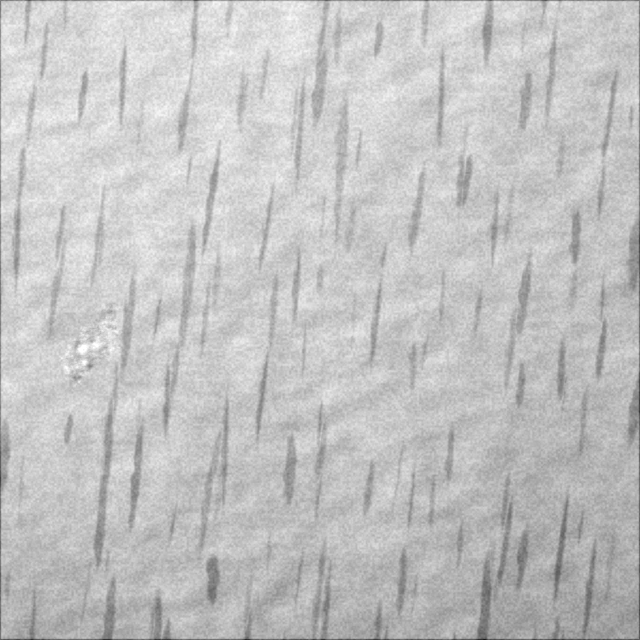
Write a three.js fragment shader that draws this texture.

```glsl
// Pale grey fibrous sheet with slanted dark spindle streaks and one rough embossed blemish.
varying vec2 vUv;

float hash(vec2 p) {
  vec3 q = fract(p.xyx * vec3(0.1031, 0.1030, 0.0973));
  q += dot(q, q.yzx + 33.33);
  return fract((q.x + q.y) * q.z);
}

float noise(vec2 p) {
  vec2 cell = floor(p);
  vec2 f = fract(p);
  f = f * f * (3.0 - 2.0 * f);
  float low = mix(hash(cell), hash(cell + vec2(1.0, 0.0)), f.x);
  float high = mix(hash(cell + vec2(0.0, 1.0)), hash(cell + 1.0), f.x);
  return mix(low, high, f.y);
}

// Centred layered noise
float fbm(vec2 p) {
  float sum = 0.0;
  float amp = 0.5;
  for (int i = 0; i < 4; i++) {
    sum += amp * (noise(p) - 0.5);
    p = mat2(0.8, 0.6, -0.6, 0.8) * p * 2.03 + 7.3;
    amp *= 0.55;
  }
  return sum;
}

// Soft spindle, tapered and fading at both ends, with ragged sides
float spindle(vec2 d, float halfLength, float halfWidth, float lean, float seed) {
  float t = d.y / halfLength;
  float rag = noise(vec2(seed * 91.0 + d.x * 150.0, d.y * 60.0)) - 0.5;
  float side = abs(d.x - lean * d.y + 0.002 * rag);
  float width = halfWidth * max(1.0 - t * t, 0.0) * (1.0 + 0.7 * rag);
  float ends = 1.0 - smoothstep(0.55, 1.0, abs(t));
  return ends * (1.0 - smoothstep(width - 0.0035, width + 0.0035, side));
}

// One jittered grid of streaks; returns the darkening
float streaks(vec2 uv, vec2 grid, vec2 lengths, vec2 widths, vec2 depths, float density, float seed) {
  float dark = 0.0;
  vec2 home = floor(uv * grid);
  for (int j = -1; j <= 1; j++) {
    for (int i = -1; i <= 1; i++) {
      vec2 cell = home + vec2(float(i), float(j));
      vec2 key = cell + seed + 50.0;
      vec2 jitter = vec2(hash(key), hash(key + 17.3));
      vec2 d = uv - (cell + jitter) / grid;
      float size = hash(key + 31.7);
      float halfLength = mix(lengths.x, lengths.y, size);
      float halfWidth = mix(widths.x, widths.y, pow(hash(key + 43.1), 2.0));
      float lean = mix(0.03, 0.16, hash(key + 59.9));
      float depth = mix(depths.x, depths.y, hash(key + 71.5));
      float present = step(hash(key + 83.2), density);
      float mark = spindle(d, halfLength, halfWidth, lean, jitter.x);
      dark = max(dark, present * depth * mark);
    }
  }
  return dark;
}

// Side-lit bumps of the sheet surface
float emboss(vec2 p, vec2 light) {
  return fbm(p + light) - fbm(p - light);
}

// Rough crinkled patch inside a tilted ellipse
float blemish(vec2 uv, vec2 centre, vec2 radii) {
  vec2 d = uv - centre;
  vec2 axis = normalize(vec2(0.58, 0.82));
  vec2 local = vec2(dot(d, vec2(axis.y, -axis.x)), dot(d, axis));
  float reach = length(local / radii) + 0.7 * (noise(uv * 75.0) - 0.5);
  float mask = 1.0 - smoothstep(0.7, 1.1, reach);
  vec2 p = vec2(uv.x + 0.4 * uv.y, uv.y - 0.3 * uv.x) * vec2(65.0, 90.0);
  return mask * (0.02 + 0.45 * emboss(p, vec2(-0.2, 0.4)));
}

void main() {
  vec2 uv = vUv;

  // Broad shading, brighter towards the upper left
  float grey = 0.795 + 0.13 * (uv.y - 0.5) - 0.065 * (uv.x - 0.5);
  grey -= 0.16 * pow(length(uv - vec2(0.45, 0.58)), 3.0);
  grey += 0.08 * fbm(uv * 5.0);

  // Cloudy relief and faint horizontal weave
  vec2 slanted = vec2(uv.x + 0.3 * uv.y, uv.y - 0.35 * uv.x);
  grey += 0.13 * emboss(slanted * vec2(18.0, 32.0), vec2(-0.2, 0.35));
  grey += 0.10 * fbm(slanted * vec2(24.0, 42.0) + 5.0);
  grey += 0.026 * (noise(uv * vec2(7.0, 130.0)) - 0.5);

  // Long bold streaks and short thin ones
  vec2 bold = vec2(0.13, 0.22);
  vec2 faint = vec2(0.08, 0.18);
  float dark = streaks(uv, vec2(10.0, 7.0), vec2(0.05, 0.115), vec2(0.004, 0.0095), bold, 0.85, 3.0);
  float thin = streaks(uv, vec2(13.0, 8.0), vec2(0.025, 0.075), vec2(0.002, 0.006), faint, 0.75, 140.0);
  grey -= max(dark, thin);

  grey += blemish(uv, vec2(0.147, 0.464), vec2(0.034, 0.072));

  // Fine grain
  grey += 0.105 * (noise(uv * 300.0) - 0.5) + 0.045 * (noise(uv * 470.0 + 9.0) - 0.5);

  // Thin dark rim
  vec2 inset = min(uv, 1.0 - uv);
  grey -= 0.28 * (1.0 - smoothstep(0.0005, 0.003, min(inset.x, inset.y)));

  gl_FragColor = vec4(vec3(clamp(grey, 0.0, 1.0)), 1.0);
}
```
